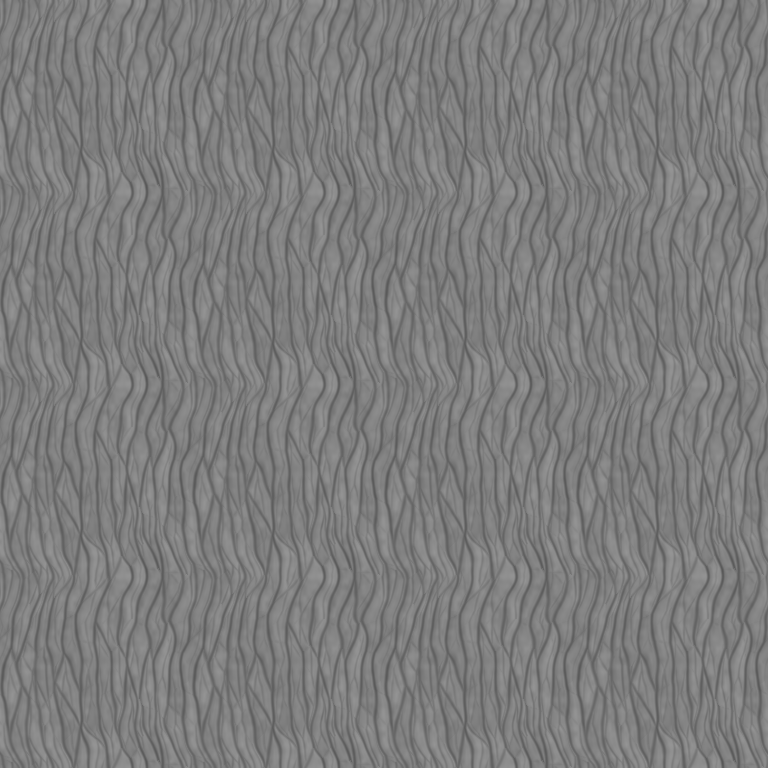
Write a Shadertoy shader that draws this texture map.

```glsl
const float TILES = 4.0;
const vec2 RIDGES = vec2(13.0, 3.0);
const vec2 SPLITS = vec2(19.0, 5.0);

vec2 hash2(vec2 p) {
    vec3 q = fract(p.xyx * vec3(0.1031, 0.1030, 0.0973));
    q += dot(q, q.yzx + 33.33);
    return fract((q.xx + q.yz) * q.zy);
}

// Value noise that wraps after period cells
float wrapNoise(vec2 uv, vec2 period, float seed) {
    vec2 p = uv * period;
    vec2 cell = floor(p);
    vec2 f = fract(p);
    f = f * f * (3.0 - 2.0 * f);
    vec2 lo = mod(cell, period) + seed;
    vec2 hi = mod(cell + 1.0, period) + seed;
    float bottom = mix(hash2(lo).x, hash2(vec2(hi.x, lo.y)).x, f.x);
    float top = mix(hash2(vec2(lo.x, hi.y)).x, hash2(hi).x, f.x);
    return mix(bottom, top, f.y);
}

vec2 cellPoint(vec2 cell, vec2 period, float seed) {
    return cell + 0.06 + 0.88 * hash2(mod(cell, period) + seed);
}

// Stretched wrapping Voronoi: x = groove depth, y = random tone of the ridge
vec2 barkCells(vec2 uv, vec2 period, float seed) {
    vec2 p = uv * period;
    vec2 home = floor(p);
    vec2 nearestCell = home;
    vec2 toNearest = vec2(8.0);
    for (int j = -1; j <= 1; j++)
    for (int i = -1; i <= 1; i++) {
        vec2 cell = home + vec2(i, j);
        vec2 r = cellPoint(cell, period, seed) - p;
        if (dot(r, r) < dot(toNearest, toNearest)) {
            toNearest = r;
            nearestCell = cell;
        }
    }

    // Steep borders cut deeper than level ones
    float groove = 0.0;
    for (int j = -2; j <= 2; j++)
    for (int i = -2; i <= 2; i++) {
        if (i == 0 && j == 0) continue;
        vec2 r = cellPoint(nearestCell + vec2(i, j), period, seed) - p;
        vec2 normal = normalize(r - toNearest);
        float border = dot(0.5 * (r + toNearest), normal);
        border *= period.x / length(normal * period);
        float depth = mix(0.25, 1.0, smoothstep(0.1, 0.7, abs(normal.x)));
        float cut = 0.62 * (1.0 - smoothstep(0.0, 0.19, border));
        float slope = 0.38 * (1.0 - smoothstep(0.0, 0.5, border));
        groove = max(groove, depth * (cut + slope));
    }
    return vec2(groove, hash2(mod(nearestCell, period) + seed + 7.0).y);
}

// Sideways meander of the ridges
vec2 meander(vec2 uv) {
    float broad = wrapNoise(uv, vec2(2.0, 4.0), 11.0) - 0.5;
    float tight = wrapNoise(uv, vec2(6.0, 9.0), 23.0) - 0.5;
    return uv + vec2(0.10 * broad + 0.032 * tight, 0.05 * tight);
}

// x = groove depth of both layers, y = ridge tone
vec2 bark(vec2 uv) {
    vec2 p = meander(uv);
    vec2 ridge = barkCells(p, RIDGES, 3.0);
    vec2 split = barkCells(p, SPLITS, 41.0);
    float wear = wrapNoise(uv, vec2(5.0, 4.0), 57.0);
    float groove = ridge.x * mix(0.65, 1.1, wear);
    groove = max(groove, split.x * mix(0.65, 0.2, wear));
    return vec2(groove, mix(split.y, ridge.y, 0.65));
}

// Fine speckle on the ridge faces
float grain(vec2 uv) {
    float coarse = wrapNoise(uv, vec2(22.0, 14.0), 71.0);
    float fine = wrapNoise(uv, vec2(46.0, 34.0), 83.0);
    return 0.55 * coarse + 0.45 * fine - 0.5;
}

void mainImage(out vec4 fragColor, in vec2 fragCoord) {
    vec2 uv = fract(fragCoord / iResolution.xy * TILES);
    vec2 surface = bark(uv);

    // Light from the upper right
    float relief = bark(uv + vec2(0.010, 0.006)).x - surface.x;

    float gray = 0.532 - 0.135 * surface.x;
    gray += 0.045 * relief;
    gray += 0.060 * (surface.y - 0.5) * (1.0 - surface.x);
    gray += 0.095 * grain(uv) * (1.0 - 0.6 * surface.x);
    fragColor = vec4(vec3(gray), 1.0);
}
```
